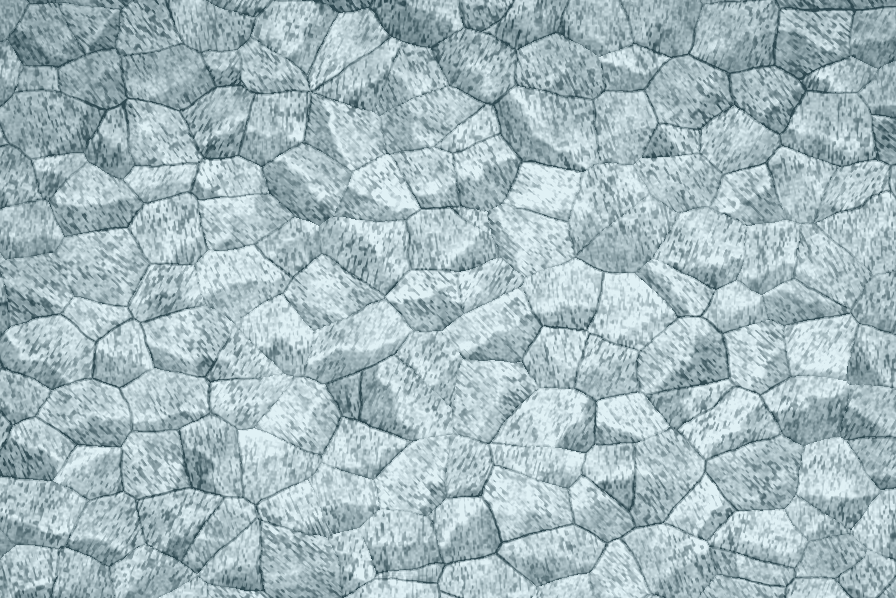
Write a WebGL 1 fragment shader that draws this texture.

```glsl
precision highp float;
// Pale blue-grey wall of irregular fitted stones with thin dark joints.
// Weighted Voronoi cells give stones of mixed size; each has a broken facet,
// lit rims and its own direction of fine flecks. The corners fall into shade.
uniform vec2 u_resolution;

float hash(vec2 p) {
  vec3 q = fract(p.xyx * 0.1031);
  q += dot(q, q.yzx + 33.33);
  return fract((q.x + q.y) * q.z);
}

vec2 hash2(vec2 p) {
  return vec2(hash(p + 17.3), hash(p + 71.9));
}

float noise(vec2 p) {
  vec2 i = floor(p), f = fract(p);
  f *= f * (3.0 - 2.0 * f);
  return mix(mix(hash(i), hash(i + vec2(1, 0)), f.x),
             mix(hash(i + vec2(0, 1)), hash(i + vec2(1, 1)), f.x), f.y);
}

float layered(vec2 p) {
  float sum = 0.0, weight = 0.5;
  for (int i = 0; i < 4; i++) {
    sum += weight * noise(p);
    p = mat2(1.6, 1.2, -1.2, 1.6) * p + 5.7;
    weight *= 0.5;
  }
  return sum / 0.9375;
}

mat2 turn(float a) {
  return mat2(cos(a), sin(a), -sin(a), cos(a));
}

// Squared distance to a stone's centre, less for the stones that grow large
float reach(vec2 cell, vec2 r) {
  return dot(r, r) - 0.34 * hash(cell + 3.1);
}

// Nearest stone: its id, the offset to its centre, the distance to its
// border and the direction that border faces.
void findStone(vec2 p, out vec2 id, out vec2 centre, out float border, out vec2 facing) {
  vec2 base = floor(p);
  float nearest = 9.0;
  for (int y = -2; y <= 2; y++) {
    for (int x = -2; x <= 2; x++) {
      vec2 cell = base + vec2(x, y);
      vec2 r = cell + 0.05 + 0.9 * hash2(cell) - p;
      float d = reach(cell, r);
      if (d < nearest) {
        nearest = d;
        centre = r;
        id = cell;
      }
    }
  }
  border = 9.0;
  facing = vec2(0, 1);
  for (int y = -2; y <= 2; y++) {
    for (int x = -2; x <= 2; x++) {
      vec2 cell = id + vec2(x, y);
      vec2 r = cell + 0.05 + 0.9 * hash2(cell) - p;
      vec2 across = r - centre;
      if (dot(across, across) > 0.0001) {
        float d = 0.5 * (reach(cell, r) - nearest) / length(across);
        if (d < border) {
          border = d;
          facing = normalize(across);
        }
      }
    }
  }
}

void main() {
  vec2 uv = gl_FragCoord.xy / u_resolution;
  vec2 p = gl_FragCoord.xy / u_resolution.y;

  // Stones with slightly uneven outlines
  vec2 wobble = vec2(layered(p * 16.0), layered(p * 16.0 + 40.0)) - 0.5;
  vec2 id, centre, facing;
  float border;
  findStone(p * vec2(9.2, 11.0) + 0.17 * wobble + 30.0, id, centre, border, facing);
  float pick = hash(id + 5.5);

  // Overall tone of the stone and its lumpy, chipped surface
  float tone = 1.05 + 0.18 * (pick - 0.5);
  tone += 0.5 * (layered(turn(pick * 3.0) * p * vec2(20.0, 34.0) + pick * 50.0) - 0.5);

  // Shaded lower facet below a ragged ridge
  vec2 slope = turn(2.4 * (hash(id + 2.7) - 0.5)) * vec2(0, 1);
  float ridge = dot(centre, slope) - 0.3 * hash(id + 9.1);
  ridge += 0.5 * (layered(p * 26.0) - 0.5);
  float relief = 0.5 + hash(id + 6.4);
  tone -= 0.23 * relief * smoothstep(-0.03, 0.06, ridge);
  tone += 0.12 * relief * exp(-pow((ridge + 0.07) * 14.0, 2.0));

  // Rims: lit where they face up, dim where they face down
  tone += 0.12 * facing.y * exp(-9.0 * border);

  // Fine flecks along the grain of each stone
  vec2 along = turn(1.5 * (hash(id + 8.3) - 0.5) - 0.15) * p;
  float fleck = smoothstep(0.42, 0.85, noise(along * vec2(300.0, 125.0)));
  tone -= 0.42 * fleck * (0.4 + 1.1 * noise(p * 22.0 + 3.0));
  tone += 0.3 * (noise(along * 260.0 + 9.0) - 0.5);

  // Thin joints of uneven depth, some nearly closed
  float depth = mix(0.05, 0.75, noise(p * 11.0 + 20.0));
  float pixel = 10.0 / u_resolution.y;
  tone -= depth * (1.0 - smoothstep(0.006, 0.02 + pixel, border));

  // Shade towards the corners, strongest at the top
  vec2 off = (uv - vec2(0.52, 0.42)) * vec2(1.0, 1.05);
  tone -= 0.68 * dot(off, off);

  vec3 shadow = vec3(0.25, 0.35, 0.38), pale = vec3(0.81, 0.88, 0.90);
  gl_FragColor = vec4(mix(shadow, pale, clamp(tone, -0.12, 1.12)), 1.0);
}
```
